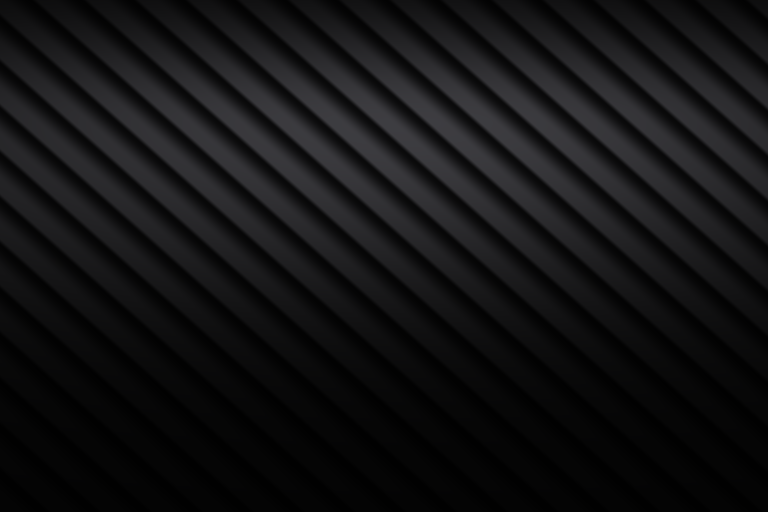
This background is drawn by a WebGL 1 fragment shader. Its source:

```glsl
precision highp float;
// Dark overlapping diagonal slats under a soft overhead glow.

uniform vec2 u_resolution;

const float SLAT_PITCH = 0.0885;   // vertical spacing, in canvas heights
const float SLAT_SLOPE = 0.89;     // fall per unit of width
const float SLAT_PHASE = 0.4;
const float SHADOW_REACH = 0.58;   // soft shadow, as a share of a slat
const float LIP_WIDTH = 0.15;      // rounded lower edge, as a share of a slat
const float SHADOW_LEVEL = 0.17;
const vec2 GLOW_CENTER = vec2(0.53, 0.76);
const float GLOW_ABOVE = 0.20;
const float GLOW_BELOW = 0.325;
const float SIDE_FALLOFF = 1.7;
const vec3 GLOW_COLOR = vec3(0.224, 0.222, 0.238);
const vec3 BASE_COLOR = vec3(0.016, 0.016, 0.016);

// Brightness across one slat: shadow at 0, full face, then a rounded lip at 1.
float slatShade(float t, float pixel) {
  float face = smoothstep(0.0, SHADOW_REACH, t);
  float lip = 1.0 - smoothstep(1.0 - max(LIP_WIDTH, 1.5 * pixel), 1.0, t);
  return mix(SHADOW_LEVEL, 1.0, face * lip);
}

// Wide glow with a quicker fade above its center than below.
float glow(vec2 uv) {
  vec2 d = uv - GLOW_CENTER;
  float fade = d.y / (d.y > 0.0 ? GLOW_ABOVE : GLOW_BELOW);
  return exp(-fade * fade - SIDE_FALLOFF * d.x * d.x);
}

void main() {
  vec2 uv = gl_FragCoord.xy / u_resolution;
  float aspect = u_resolution.x / u_resolution.y;

  // Diagonal distance counted in slats, growing down and to the left.
  float depth = (1.0 - uv.y) - SLAT_SLOPE * uv.x * aspect;
  float slat = fract(depth / SLAT_PITCH - SLAT_PHASE);
  float pixel = 1.0 / (SLAT_PITCH * u_resolution.y);

  vec3 color = BASE_COLOR + GLOW_COLOR * glow(uv);
  gl_FragColor = vec4(color * slatShade(slat, pixel), 1.0);
}
```
